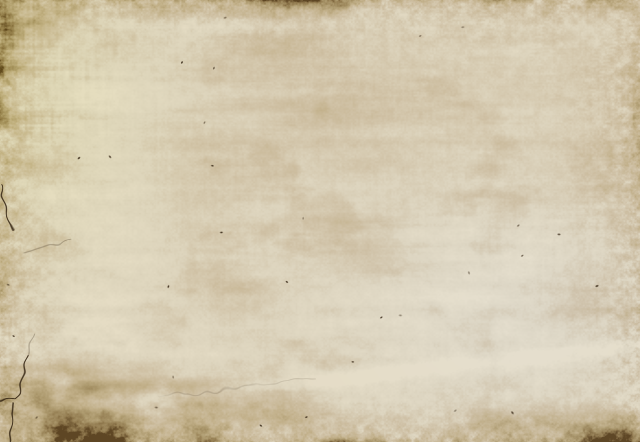
Write a Shadertoy shader that draws this texture.

```glsl
// Aged parchment: a pale sheet with brown worn edges, soft stains and cracks.
// One scalar "age" field is summed from glows, edge falloffs and noise, then
// mapped through a cream-to-brown ramp; cracks and specks are laid on top.

const vec3 RAMP[6] = vec3[6](
    vec3(0.865, 0.830, 0.740), vec3(0.810, 0.752, 0.640), vec3(0.760, 0.690, 0.540),
    vec3(0.680, 0.605, 0.435), vec3(0.575, 0.485, 0.315), vec3(0.370, 0.275, 0.140));
const vec3 INK = vec3(0.20, 0.14, 0.07);
const vec3 COOL_TINT = vec3(0.000, 0.010, 0.035);
const vec3 YELLOW_TINT = vec3(0.000, 0.006, -0.040);
const float BASE_AGE = 0.02;
const float BLOTCH = 1.5;
const float FOXING = 0.7;
const float STREAK = 1.1;
const float MOTTLE = 0.8;
const float GRAIN = 0.32;
const float SPECK_CELLS = 9.0;
const float SPECK_CHANCE = 0.24;
const float CRACK_WIDTH = 0.0008;

float hash(vec2 p) {
    return fract(sin(dot(p, vec2(127.1, 311.7))) * 43758.5453);
}

float noise(vec2 p) {
    vec2 i = floor(p), f = fract(p);
    f = f * f * (3.0 - 2.0 * f);
    return mix(mix(hash(i), hash(i + vec2(1, 0)), f.x),
               mix(hash(i + vec2(0, 1)), hash(i + vec2(1, 1)), f.x), f.y);
}

// Layered noise, roughly centered on zero
float fbm(vec2 p) {
    float sum = -0.48, amp = 0.5;
    for (int i = 0; i < 5; i++) {
        sum += amp * noise(p);
        p = p * 2.03 + 7.3;
        amp *= 0.5;
    }
    return sum;
}

float glow(vec2 p, vec2 center, vec2 radius) {
    vec2 d = (p - center) / radius;
    return exp(-dot(d, d));
}

float crack(vec2 p, vec2 a, vec2 b) {
    vec2 d = b - a;
    float dist = length(p - a - d * clamp(dot(p - a, d) / dot(d, d), 0.0, 1.0));
    return 1.0 - smoothstep(0.0, CRACK_WIDTH + 1.1 / iResolution.y, dist);
}

// Broad stains and pale patches
float stains(vec2 uv) {
    float a = 0.65 * glow(uv, vec2(0.62, 0.79), vec2(0.30, 0.15));
    a += 0.55 * glow(uv, vec2(0.42, 0.88), vec2(0.08, 0.06));
    a += 0.50 * glow(uv, vec2(0.31, 0.58), vec2(0.09, 0.11));
    a += 0.45 * glow(uv, vec2(0.59, 0.45), vec2(0.06, 0.12));
    a += 0.75 * glow(uv, vec2(1.00, 0.70), vec2(0.14, 0.28));
    a += 0.45 * glow(uv, vec2(0.91, 0.31), vec2(0.04, 0.10));
    a -= 0.50 * glow(uv, vec2(0.76, 0.43), vec2(0.20, 0.24));
    a -= 0.50 * glow(uv, vec2(0.20, 0.26), vec2(0.14, 0.08));
    return a - 0.25 * glow(uv, vec2(0.17, 0.72), vec2(0.13, 0.20));
}

// Worn borders, dark corners and the brown band at the lower left
float wornEdges(vec2 uv, float rough) {
    float a = 1.6 * exp(-uv.x / 0.03) + 0.8 * exp((uv.x - 1.0) / 0.022);
    a += (1.5 + 1.4 * glow(uv, vec2(0.46, 1.0), vec2(0.12, 0.2))) * exp((uv.y - 1.0) / 0.023);
    a += 2.6 * exp(-uv.y / 0.033);
    a += 1.0 * glow(uv, vec2(0.0, 0.80), vec2(0.055, 0.15));
    a += 2.7 * glow(uv, vec2(0.0, 1.0), vec2(0.11, 0.06));
    a += 1.0 * glow(uv, vec2(1.0, 1.0), vec2(0.15, 0.05));
    a += 2.5 * glow(uv, vec2(0.0, 0.0), vec2(0.15, 0.08));
    a += 1.8 * glow(uv, vec2(1.0, 0.0), vec2(0.09, 0.09));
    float band = 1.0 - smoothstep(0.14, 0.20, uv.y + 0.04 * (rough - 0.5));
    a += 1.75 * band * (1.0 - smoothstep(0.08, 0.66, uv.x));
    float fold = (uv.y - 0.06 - 0.16 * uv.x) / 0.02;
    return a * (0.4 + 1.2 * rough) - 1.1 * exp(-fold * fold) * smoothstep(0.04, 0.2, uv.x);
}

// Dark flecks, at most one per jittered cell
float specks(vec2 p) {
    vec2 cell = floor(p * SPECK_CELLS);
    float size = mix(0.0010, 0.0028, hash(cell + 4.7));
    vec2 center = 0.15 + 0.7 * vec2(hash(cell + 1.3), hash(cell + 2.9));
    vec2 d = (fract(p * SPECK_CELLS) - center) / SPECK_CELLS;
    float turn = 6.2832 * hash(cell + 8.1);
    d = mat2(cos(turn), sin(turn), -sin(turn), cos(turn)) * d * vec2(1.0, 1.6);
    float fleck = 1.0 - smoothstep(0.0, size + 1.6 / iResolution.y, length(d));
    return fleck * step(hash(cell), SPECK_CHANCE) * mix(0.4, 1.0, hash(cell + 6.2));
}

void mainImage(out vec4 fragColor, in vec2 fragCoord) {
    vec2 uv = fragCoord / iResolution.xy;
    vec2 p = fragCoord / iResolution.y;
    float rough = smoothstep(-0.25, 0.25, fbm(p * vec2(9.0, 14.0)));
    vec2 inset = min(uv, 1.0 - uv);
    float border = exp(-min(inset.x, inset.y) / 0.045);

    // Age field with brushed streaks, woven scratches and grain
    float age = BASE_AGE + stains(uv) + wornEdges(uv, rough);
    age += BLOTCH * fbm(p * vec2(4.0, 6.5) + 3.0);
    age += FOXING * smoothstep(0.04, 0.26, fbm(p * vec2(8.0, 11.0) + 31.0));
    age += STREAK * fbm(p * vec2(3.5, 34.0)) * (0.5 + rough);
    float weave = noise(p * vec2(9.0, 190.0)) + noise(p * vec2(170.0, 11.0)) - 1.0;
    age += weave * (0.12 + 0.3 * border + 0.9 * rough * glow(uv, vec2(0.03, 0.86), vec2(0.12, 0.22)));
    age += MOTTLE * fbm(p * 60.0) * (0.8 + 4.0 * border);
    age += GRAIN * (noise(p * 240.0) - 0.5) * (1.0 + 2.0 * border);

    vec3 color = RAMP[0] - 0.04 * clamp(age, -0.8, 0.0);
    for (int i = 1; i < 6; i++) color = mix(color, RAMP[i], clamp(age - float(i - 1), 0.0, 1.0));
    color += COOL_TINT * glow(uv, vec2(0.82, 0.28), vec2(0.28, 0.27));
    color += YELLOW_TINT * glow(uv, vec2(0.0, 0.78), vec2(0.22, 0.38));

    // Cracks wander by noise; the left ones are dark, the others faint
    vec2 q = p + 0.014 * (vec2(noise(p * 45.0), noise(p * 45.0 + 19.0)) - 0.5);
    float dark = max(crack(q, vec2(0.0, 0.577), vec2(0.017, 0.52)), crack(q, vec2(0.017, 0.52), vec2(0.028, 0.485)));
    dark = max(dark, max(crack(q, vec2(0.062, 0.19), vec2(0.035, 0.096)), crack(q, vec2(0.035, 0.096), vec2(0.0, 0.098))));
    dark = max(dark, crack(q, vec2(0.034, 0.083), vec2(0.019, 0.0)));
    float faint = max(crack(q, vec2(0.056, 0.427), vec2(0.16, 0.46)), crack(q, vec2(0.075, 0.24), vec2(0.062, 0.19)));
    faint = max(faint, 0.6 * rough * crack(q, vec2(0.36, 0.10), vec2(0.71, 0.145)));
    color = mix(color, INK, max(max(0.85 * dark, 0.25 * faint), specks(p)));
    fragColor = vec4(clamp(color, 0.0, 1.0), 1.0);
}
```
